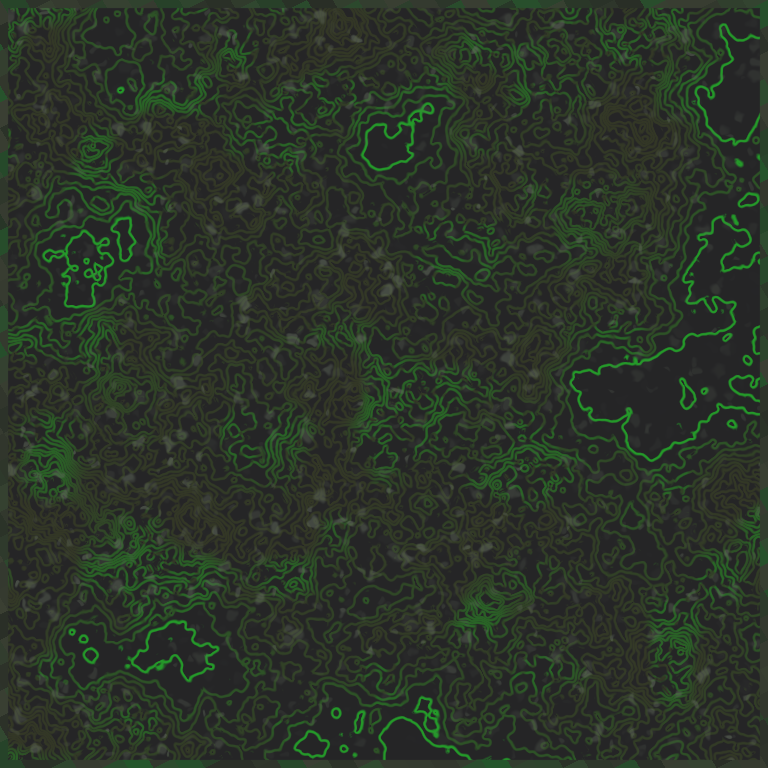
Reproduce this texture procedurally as a WebGL 1 fragment shader.

```glsl
precision highp float;
// Dark relief map: wobbly contour lines of a layered noise height field.
// Basin rims glow green and higher lines fade to olive; faint grey grains
// lie on top and a thin frame of slanted patches runs round the edge.
uniform vec2 u_resolution;

const vec3 GROUND = vec3(0.145, 0.145, 0.15);
const vec3 OLIVE = vec3(0.200, 0.215, 0.147);
const vec3 MOSS = vec3(0.160, 0.40, 0.15);
const vec3 GREEN = vec3(0.14, 0.60, 0.16);
const vec3 GRAIN = vec3(0.38, 0.42, 0.36);

float hash(vec2 p) {
  vec3 q = fract(vec3(p.xyx) * 0.1031);
  q += dot(q, q.yzx + 33.33);
  return fract((q.x + q.y) * q.z);
}

vec2 hash2(vec2 p) {
  return vec2(hash(p), hash(p + 71.7));
}

float valueNoise(vec2 p) {
  vec2 cell = floor(p);
  vec2 f = fract(p);
  f = f * f * (3.0 - 2.0 * f);
  float low = mix(hash(cell), hash(cell + vec2(1.0, 0.0)), f.x);
  float high = mix(hash(cell + vec2(0.0, 1.0)), hash(cell + 1.0), f.x);
  return mix(low, high, f.y);
}

// Five rotated octaves, normalised to 0..1.
float fbm(vec2 p) {
  mat2 turn = mat2(0.8, 0.6, -0.6, 0.8);
  float sum = 0.0;
  float amplitude = 0.449;
  for (int i = 0; i < 5; i++) {
    sum += amplitude * valueNoise(p);
    p = turn * p * 2.08 + 17.3;
    amplitude *= 0.58;
  }
  return sum;
}

float height(vec2 p) {
  return fbm(p * 6.2 + 40.0);
}

// Height in contour steps; basins are flatter than hills.
float contourLevel(vec2 p) {
  float rise = height(p) - 0.315;
  return 20.0 * rise * (0.45 + 1.7 * max(rise, -0.1));
}

vec3 drawContours(vec3 color, vec2 p) {
  float stepSize = 0.0008;
  float level = contourLevel(p);
  vec2 slope = vec2(contourLevel(p + vec2(stepSize, 0.0)),
                    contourLevel(p + vec2(0.0, stepSize))) - level;
  float steepness = length(slope) / stepSize;
  float index = max(floor(level + 0.5), 0.0);
  float dist = abs(level - index) / max(steepness, 14.0);
  float line = 1.0 - smoothstep(0.0004, 0.0031, dist);

  // Lines turn green low down and, in patches, on steep slopes.
  float lowness = 0.95 * exp(-0.5 * index);
  float patchiness = smoothstep(0.45, 0.85, valueNoise(p * 16.0 + 8.0));
  float steepGlow = smoothstep(50.0, 150.0, steepness) * patchiness;
  vec3 ink = mix(OLIVE, MOSS, clamp(lowness + 0.9 * steepGlow, 0.0, 1.0));
  ink = mix(ink, GREEN, 1.0 - smoothstep(0.0, 1.0, index));
  return mix(color, ink, line);
}

// Opacity of soft, ragged spots, at most one per cell.
float grainMask(vec2 p, float density) {
  vec2 q = p * density;
  q += 0.5 * vec2(valueNoise(q * 2.3), valueNoise(q * 2.3 + 31.0));
  vec2 cell = floor(q);
  float mask = 0.0;
  for (int y = -1; y <= 1; y++) {
    for (int x = -1; x <= 1; x++) {
      vec2 id = cell + vec2(float(x), float(y));
      float radius = mix(0.2, 0.5, hash(id + 9.1));
      float strength = pow(hash(id + 53.0), 3.0);
      float dist = length(q - id - hash2(id));
      float spot = 1.0 - smoothstep(radius * 0.35, radius, dist);
      mask = max(mask, spot * strength);
    }
  }
  return mask;
}

vec3 framePatch(vec2 p) {
  vec2 id = floor(vec2(p.x + 0.6 * p.y, p.y - 0.5 * p.x) * 30.0);
  vec3 dull = mix(vec3(0.16, 0.18, 0.15), vec3(0.23, 0.25, 0.20), hash(id));
  float greenness = pow(hash(id + 5.0), 4.0);
  return mix(dull, vec3(0.14, 0.34, 0.17), greenness);
}

void main() {
  vec2 p = gl_FragCoord.xy / u_resolution;
  vec3 color = drawContours(GROUND, p);

  // Grains are a little stronger on the hills.
  float hill = smoothstep(0.35, 0.6, height(p));
  float grain = grainMask(p + 3.0, 46.0) * mix(0.25, 0.6, hill);
  color = mix(color, GRAIN, grain);

  // Frame
  vec2 margin = min(p, 1.0 - p);
  float edge = min(margin.x, margin.y);
  float frame = 1.0 - smoothstep(0.0095, 0.0115, edge);
  color = mix(color, framePatch(p), frame);

  gl_FragColor = vec4(color, 1.0);
}
```
